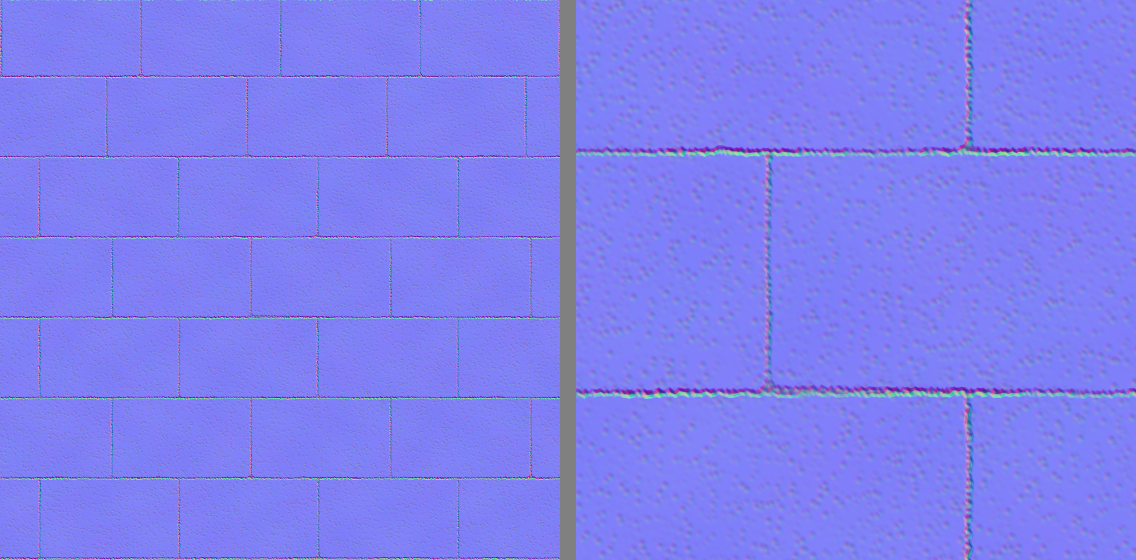
Left, the full canvas; right, a detail of the centre.
Reproduce this texture map procedurally as a three.js fragment shader.

```glsl
// Tangent-space normal map of a running-bond block wall with thin worn joints and fine grain.
varying vec2 vUv;

// Layout
const vec2  PITCH = vec2(0.2493, 0.1434);  // block size, four across and seven up
const float BASE_Y = 0.0026;               // height of the lowest joint
const float TOP_EDGE = 1.0016;             // the top course is cut here
const float EVEN_SHIFT = 0.0695;
const float ODD_SHIFT = 0.1990;
const float COURSE_5_SLIP = 0.0080;        // the two top courses slip to the left
const float COURSE_6_SLIP = 0.0595;
const float JOINT_JITTER = 0.0024;

// Joints
const float GAP = 0.0003;
const float BEVEL = 0.0019;
const float DEPTH = 0.0019;
const float UPRIGHT_DEPTH = 0.62;          // upright joints are shallower
const float TOP_RADIUS = 0.0030;
const vec2  BOTTOM_RADIUS = vec2(0.0040, 0.0085);
const float ROUGHNESS = 0.0020;
const float WAVE = 0.0003;
const vec2  WORN_BLOCK = vec2(1.0, 3.0);   // column and course of the chipped block
const float CHIP = 0.0022;

// Surface
const float GRAIN_CELLS = 290.0;
const float GRAIN_DEPTH = 0.00040;
const float GRAIN_SHADE = 0.20;
const float SLOPE_STEP = 0.00095;          // half width of the slope filter
const float TILT = 0.022;                  // slow unevenness of the faces
const float BLUE_GAIN = 0.98;
const vec3  CAVITY_SHADE = vec3(0.05, 0.05, 0.34);

vec2 hash2(vec2 p) {
  return fract(sin(vec2(dot(p, vec2(127.1, 311.7)), dot(p, vec2(269.5, 183.3)))) * 43758.5);
}

// Cellular noise: x = distance to the nearest point, y = depth of scattered pits
vec2 cellular(vec2 p) {
  vec2 cell = floor(p);
  float nearest = 1.5;
  float pit = 0.0;
  for (int j = -1; j <= 1; j++) {
    for (int i = -1; i <= 1; i++) {
      vec2 id = cell + vec2(float(i), float(j));
      float dist = length(id + hash2(id) - p);
      float strength = pow(hash2(id + 57.0).x, 4.0);
      nearest = min(nearest, dist);
      pit = max(pit, strength * (1.0 - smoothstep(0.0, 0.85, dist)));
    }
  }
  return vec2(nearest, pit);
}

float courseShift(float course) {
  return mix(EVEN_SHIFT, ODD_SHIFT, mod(course, 2.0))
       - COURSE_5_SLIP * step(4.5, course) - COURSE_6_SLIP * step(5.5, course);
}

// x = signed distance to the rounded block, negative inside; y = 1 beside an upright joint
vec2 blockDistance(vec2 p) {
  float y = (p.y - BASE_Y + WAVE * (sin(p.x * 41.0) + 0.6 * sin(p.x * 97.0 + 2.0))) / PITCH.y;
  float course = floor(y);
  float x = (p.x - courseShift(course)) / PITCH.x;
  float joint = floor(x + 0.5);
  vec2 random = hash2(vec2(joint, course));
  float jitter = (random.x - 0.5) * JOINT_JITTER * step(course, 5.5);
  float dx = (x - joint) * PITCH.x + jitter + WAVE * sin(p.y * 83.0 + joint * 2.0);
  float dy = (y - floor(y + 0.5)) * PITCH.y;

  // A chipped lower edge, fading along one block
  float worn = 1.0 - step(0.5, length(vec2(floor(x), course) - WORN_BLOCK));
  float chip = CHIP * worn * step(0.0, dy) * (1.0 - smoothstep(0.0, 0.65, fract(x)));

  // Lower corners are worn rounder, each by its own amount
  float radius = dy > 0.0 ? mix(BOTTOM_RADIUS.x, BOTTOM_RADIUS.y, random.y) : TOP_RADIUS;
  vec2 v = radius + GAP - vec2(abs(dx), abs(dy) - chip);
  float d = length(max(v, 0.0)) + min(max(v.x, v.y), 0.0) - radius;
  return vec2(max(d, p.y - TOP_EDGE), smoothstep(-0.002, 0.002, v.x - v.y));
}

// x = surface height, y = how deep the point lies in a joint, z = grain pit
vec3 surface(vec2 p) {
  vec2 noise = cellular(p * GRAIN_CELLS);
  vec2 block = blockDistance(p);
  float cavity = smoothstep(-BEVEL, 0.0, block.x + ROUGHNESS * (noise.x - 0.5));

  // Mortar fills the joints unevenly, in slow stretches and in crumbs
  float strength = 0.85 + 0.3 * sin(p.x * 37.0 + 2.0 * sin(p.y * 29.0));
  strength *= (0.35 + 1.3 * noise.x) * mix(1.0, UPRIGHT_DEPTH, block.y);
  return vec3(-DEPTH * strength * cavity - GRAIN_DEPTH * noise.y,
              cavity * min(0.5 + 0.5 * strength, 1.0), noise.y);
}

void main() {
  // Central differences filter the slope over a fixed canvas width
  vec2 e = vec2(SLOPE_STEP, 0.0);
  vec3 right = surface(vUv + e.xy);
  vec3 left = surface(vUv - e.xy);
  vec3 above = surface(vUv + e.yx);
  vec3 below = surface(vUv - e.yx);
  vec2 slope = vec2(right.x - left.x, above.x - below.x) / (2.0 * SLOPE_STEP);
  slope += TILT * sin(vUv.yx * 31.0 + 2.0 * sin(vUv * 19.0 + 1.0)) * sin(vUv * 43.0);
  vec3 normal = normalize(vec3(-slope, 1.0));

  // Encode, with shade in the joints and grain pits
  vec3 color = 0.5 + 0.5 * normal;
  vec3 mean = 0.25 * (right + left + above + below);
  color *= 1.0 - CAVITY_SHADE * mean.y;
  color.b *= BLUE_GAIN * (1.0 - GRAIN_SHADE * mean.z);
  gl_FragColor = vec4(color, 1.0);
}
```
